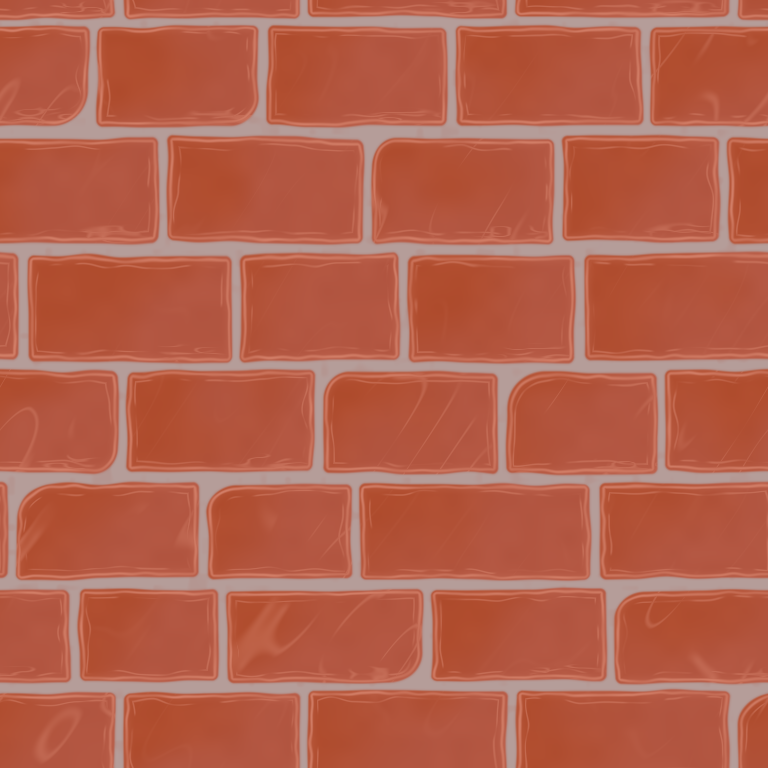
A WebGL 1 fragment shader for this texture:

```glsl
precision highp float;
// Hand-painted brick wall: seven rows of four uneven bricks, tiling both ways.
// Each pixel finds its brick from jittered joints, then a rounded-box distance
// drives the mortar, the pale worn rims, the cracks and the scratches.

uniform vec2 u_resolution;

const float ROWS = 7.0;
const float COLS = 4.0;
const float NOISE_PERIOD = 64.0;
const float TAU = 6.2831853;

const vec3 MORTAR = vec3(0.71, 0.615, 0.60);
const vec3 MORTAR_STAIN = vec3(0.70, 0.53, 0.50);
const vec3 EMBER = vec3(0.69, 0.30, 0.18);
const vec3 CLAY = vec3(0.70, 0.337, 0.255);
const vec3 WORN = vec3(0.82, 0.49, 0.40);

float hash(vec2 p) {
  vec3 q = fract(p.xyx * 0.1031);
  q += dot(q, q.yzx + 33.33);
  return fract((q.x + q.y) * q.z);
}

float latticeValue(vec2 cell) {
  return hash(floor(mod(cell + 0.5, NOISE_PERIOD)));
}

float noise(vec2 p) {
  vec2 i = floor(p);
  vec2 f = p - i;
  f *= f * (3.0 - 2.0 * f);
  float low = mix(latticeValue(i), latticeValue(i + vec2(1.0, 0.0)), f.x);
  float high = mix(latticeValue(i + vec2(0.0, 1.0)), latticeValue(i + 1.0), f.x);
  return mix(low, high, f.y);
}

// Soft line of half width w around the value c.
float ridge(float x, float c, float w) {
  return 1.0 - smoothstep(0.0, w, abs(x - c));
}

// Sideways shift of a joint, in brick widths.
float jointJitter(float col, float row) {
  return 0.34 * (hash(vec2(floor(mod(col + 0.5, COLS)) + 3.0, row + 11.0)) - 0.5);
}

// Rounded box; chip > 0 wears the top left corner, chip < 0 the bottom right.
float brickDistance(vec2 q, vec2 halfSize, float chip) {
  vec2 worn = q * (chip > 0.0 ? vec2(-1.0, 1.0) : vec2(1.0, -1.0));
  float radius = 0.008 + (min(worn.x, worn.y) > 0.0 ? abs(chip) : 0.0);
  vec2 d = abs(q) - halfSize + radius;
  return min(max(d.x, d.y), 0.0) + length(max(d, 0.0)) - radius;
}

// Amount of pale wear: double rim, diagonal cracks, scratched corner.
float wearAmount(vec2 q, vec2 halfSize, float depth, float chip, float scratched, vec2 seed) {
  float patches = noise(q * 34.0 + seed);
  float drift = noise(q * 55.0 + seed.yx);
  float rim = ridge(depth, 0.003 + 0.003 * drift, 0.0034) * (0.40 + 0.5 * patches);
  float inner = ridge(depth, 0.008 + 0.009 * patches, 0.0022)
              * smoothstep(0.25, 0.75, drift) * 0.55;
  float glow = 0.20 * (1.0 - smoothstep(0.0, 0.016, depth));

  vec2 slant = vec2(dot(q, vec2(0.83, -0.56)), dot(q, vec2(0.56, 0.83)));
  float crack = ridge(noise(slant * vec2(30.0, 7.0) + seed), 0.5, 0.045);
  float crackMask = smoothstep(0.35, 0.7, noise(slant * 17.0 + seed.yx));
  crack *= crackMask * (abs(chip) > 0.0 ? 0.42 : 0.07);

  vec2 corner = (q - halfSize * vec2(0.55, -0.82)) / vec2(0.052, 0.012);
  float scratch = ridge(noise(q * vec2(38.0, 150.0) + seed), 0.5, 0.16);
  scratch *= scratched * 0.5 * (1.0 - smoothstep(0.6, 1.1, length(corner)));
  return clamp(max(max(rim, inner), max(crack, scratch)) + glow, 0.0, 1.0);
}

vec3 brickColor(vec2 q, vec2 halfSize, float wear, vec2 seed) {
  float cloud = noise(q * 13.0 + seed) - 0.5;
  float fine = noise(q * 40.0 + seed.yx) - 0.5;
  float across = q.x / halfSize.x - 0.5 * q.y / halfSize.y;
  vec3 base = mix(EMBER, CLAY, smoothstep(-1.1, 0.5, across + 1.2 * cloud));
  return mix(base + 0.015 * fine, WORN, wear);
}

void main() {
  vec2 p = gl_FragCoord.xy / u_resolution;
  float pixel = 1.0 / min(u_resolution.x, u_resolution.y);

  // Row and column, with rows of slightly uneven height.
  float down = 1.0 - p.y;
  float v = ROWS * (down - 0.04 + 0.012 * cos(TAU * (down - 0.1)));
  float row = floor(v);
  float rowId = floor(mod(row + 0.5, ROWS));
  float rowShift = fract(0.41 + 0.38 * rowId);
  float s = p.x * COLS - rowShift;
  float col = floor(s);
  if (s < col + jointJitter(col, rowId)) col -= 1.0;
  else if (s > col + 1.0 + jointJitter(col + 1.0, rowId)) col += 1.0;
  float left = col + jointJitter(col, rowId);
  float right = col + 1.0 + jointJitter(col + 1.0, rowId);

  // Brick frame and its own variation.
  vec2 id = vec2(floor(mod(col + 0.5, COLS)), rowId);
  vec2 seed = 50.0 * vec2(hash(id + 21.0), hash(id + 47.0));
  float kind = hash(id + 5.0);
  float chip = (kind < 0.22 ? 1.0 : kind > 0.82 ? -1.0 : 0.0) * (0.022 + 0.02 * hash(id + 63.0));
  float scratched = step(0.5, hash(id + 31.0));
  vec2 halfSize = vec2((right - left) / COLS, 1.0 / ROWS) * 0.5 - vec2(0.0058, 0.0070);
  vec2 q = vec2((s - 0.5 * (left + right)) / COLS, (row + 0.5 - v) / ROWS);
  q.y += 0.004 * (hash(id + 77.0) - 0.5) + 0.024 * (hash(id + 91.0) - 0.5) * q.x;
  vec2 wobble = vec2(noise(q * 24.0 + seed), noise(q * 24.0 + seed.yx + 9.0)) - 0.5;
  float d = brickDistance(q + 0.0045 * wobble, halfSize, chip);

  // Mortar with faint stains, then the brick over it.
  float stain = 0.35 * smoothstep(0.72, 1.0, noise(p * NOISE_PERIOD));
  stain += 0.45 * (1.0 - smoothstep(0.0, 0.004, d));
  vec3 mortar = mix(MORTAR, MORTAR_STAIN, min(stain, 1.0));
  float wear = wearAmount(q, halfSize, -d, chip, scratched, seed);
  vec3 brick = brickColor(q, halfSize, wear, seed);
  float soft = 0.0008 + 0.7 * pixel;
  gl_FragColor = vec4(mix(brick, mortar, smoothstep(-soft, soft, d)), 1.0);
}
```
